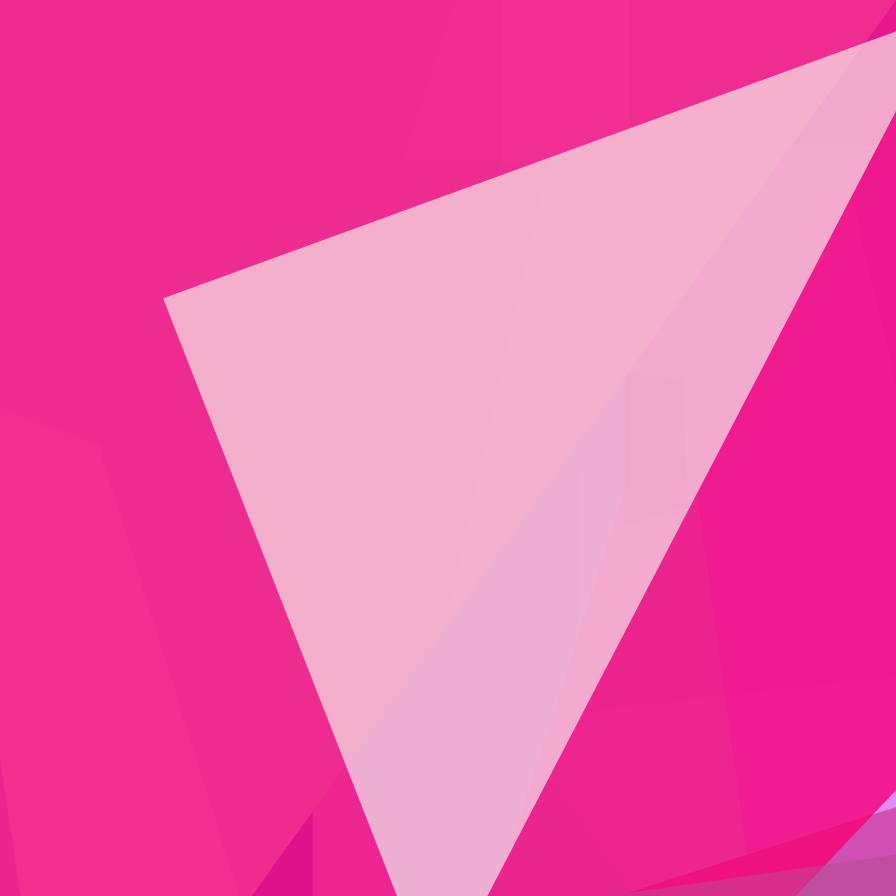
Reproduce this background procedurally as a WebGL 2 fragment shader.

```glsl
#version 300 es
precision highp float;

uniform vec2 u_resolution;
out vec4 outColor;

// Backdrop colours
const vec3 ROSE = vec3(0.932, 0.168, 0.560);
const vec3 ROSE_LIGHT = vec3(0.942, 0.184, 0.565);
const vec3 ROSE_DIM = vec3(0.912, 0.148, 0.565);
const vec3 MAGENTA = vec3(0.938, 0.106, 0.560);
const vec3 MAGENTA_SOFT = vec3(0.920, 0.140, 0.560);
const vec3 MAGENTA_DEEP = vec3(0.872, 0.070, 0.540);
const vec3 CRIMSON = vec3(0.935, 0.065, 0.500);
const vec3 PLUM = vec3(0.840, 0.180, 0.540);

// Corner colours
const vec3 ORCHID = vec3(0.820, 0.310, 0.700);
const vec3 MAUVE = vec3(0.740, 0.310, 0.620);
const vec3 LILAC = vec3(0.880, 0.550, 0.950);

// Pale triangle colours
const vec3 BLUSH = vec3(0.957, 0.688, 0.800);
const vec3 BLUSH_COOL = vec3(0.953, 0.665, 0.806);
const vec3 LAVENDER = vec3(0.937, 0.688, 0.828);
const vec3 LAVENDER_DIM = vec3(0.927, 0.680, 0.822);

// Main edges
const vec2 TRI_LEFT = vec2(0.182, 0.667);
const vec2 TRI_TOP = vec2(1.0, 0.965);
const vec2 TRI_RIGHT = vec2(1.0, 0.876);
const vec2 TRI_FOOT_L = vec2(0.443, 0.0);
const vec2 TRI_FOOT_R = vec2(0.544, 0.0);
const vec2 DIAG_LOW = vec2(0.281, 0.0);
const vec2 DIAG_HIGH = vec2(1.0, 1.0);
const float SEAM_X = 0.349;
const float FACET_TINT = 0.006;

vec2 p;
float pixel;

float soft(float d) {
    return clamp(d / pixel + 0.5, 0.0, 1.0);
}

// Coverage of the half plane to the right of the ray from a to b
float rightOf(vec2 a, vec2 b) {
    vec2 d = normalize(b - a);
    return soft(dot(p - a, vec2(d.y, -d.x)));
}

// Coverage of a clockwise quadrilateral
float quad(vec2 a, vec2 b, vec2 c, vec2 d) {
    return rightOf(a, b) * rightOf(b, c) * rightOf(c, d) * rightOf(d, a);
}

vec3 backdrop(float diagonal) {
    // Left facets
    float leftPane = rightOf(vec2(0.267, 0.0), vec2(0.0, 0.857));
    leftPane = 1.0 - leftPane;
    vec3 col = mix(ROSE, ROSE_LIGHT, 0.3 * leftPane);
    float lowPane = leftPane * rightOf(vec2(0.0, 0.544), vec2(0.11, 0.503));
    col = mix(col, ROSE_LIGHT, lowPane);
    col = mix(col, ROSE_DIM, rightOf(vec2(0.023, 0.0), vec2(0.0, 0.154))
        * 0.0 + 1.0 - rightOf(vec2(0.023, 0.0), vec2(0.0, 0.154)));

    // Faint upper strips
    float strip = soft(p.x - 0.56) * soft(0.704 - p.x);
    col += FACET_TINT * strip * soft(p.y - 0.8);
    col += FACET_TINT * rightOf(vec2(0.449, 0.818), vec2(0.508, 1.0)) * soft(p.y - 0.82);

    // Right side of the diagonal
    vec3 shade = mix(MAGENTA_SOFT, MAGENTA, rightOf(vec2(0.84, 0.0), vec2(0.781, 0.427)));
    shade += FACET_TINT * rightOf(vec2(0.625, 0.203), vec2(1.0, 0.245));
    shade = mix(shade, ROSE_DIM, 0.5 * rightOf(vec2(0.625, 0.115), vec2(0.71, 0.0))
        * soft(p.x - 0.5));
    shade -= FACET_TINT * rightOf(vec2(1.0, 0.57), vec2(0.957, 0.753));
    shade = mix(shade, MAGENTA_DEEP, soft(SEAM_X - p.x));
    shade = mix(shade, MAGENTA_DEEP, 0.5 * soft(p.y - 0.93));
    col = mix(col, shade, diagonal);

    // Bottom wedges
    col = mix(col, CRIMSON, rightOf(vec2(0.69, 0.0), vec2(0.964, 0.088)));
    float baseWedge = rightOf(vec2(0.677, 0.0), vec2(1.0, 0.046));
    col = mix(col, PLUM, baseWedge);

    // Violet corner
    float corner = rightOf(vec2(0.888, 0.0), vec2(1.0, 0.118));
    vec3 violet = mix(LILAC, ORCHID, rightOf(vec2(0.974, 0.091), vec2(1.0, 0.099)));
    violet = mix(violet, MAUVE, baseWedge);
    return mix(col, violet, corner);
}

vec3 paleFill(float diagonal) {
    vec3 col = BLUSH;
    col += 0.5 * FACET_TINT * rightOf(vec2(0.514, 0.375), vec2(0.612, 0.818));

    // Cool facets seen through the lower right half
    vec3 cool = BLUSH_COOL;
    float band = soft(0.697 - p.x) * (1.0 - rightOf(vec2(0.566, 0.043), vec2(0.697, 0.453)));
    cool = mix(cool, LAVENDER, band);
    float inner = quad(vec2(0.482, 0.277), vec2(0.647, 0.478),
        vec2(0.647, 0.31), vec2(0.605, 0.167));
    cool = mix(cool, LAVENDER_DIM, 0.7 * inner);
    float patchCover = quad(vec2(0.697, 0.583), vec2(0.762, 0.577),
        vec2(0.768, 0.434), vec2(0.697, 0.414));
    cool -= FACET_TINT * patchCover;
    cool -= FACET_TINT * soft(p.y - 0.837);
    return mix(col, cool, diagonal);
}

void main() {
    p = gl_FragCoord.xy / u_resolution;
    pixel = 1.0 / min(u_resolution.x, u_resolution.y);

    float diagonal = rightOf(DIAG_LOW, DIAG_HIGH);
    float triangle = rightOf(TRI_LEFT, TRI_TOP) * rightOf(TRI_RIGHT, TRI_FOOT_R)
        * rightOf(TRI_FOOT_L, TRI_LEFT);
    outColor = vec4(mix(backdrop(diagonal), paleFill(diagonal), triangle), 1.0);
}
```
